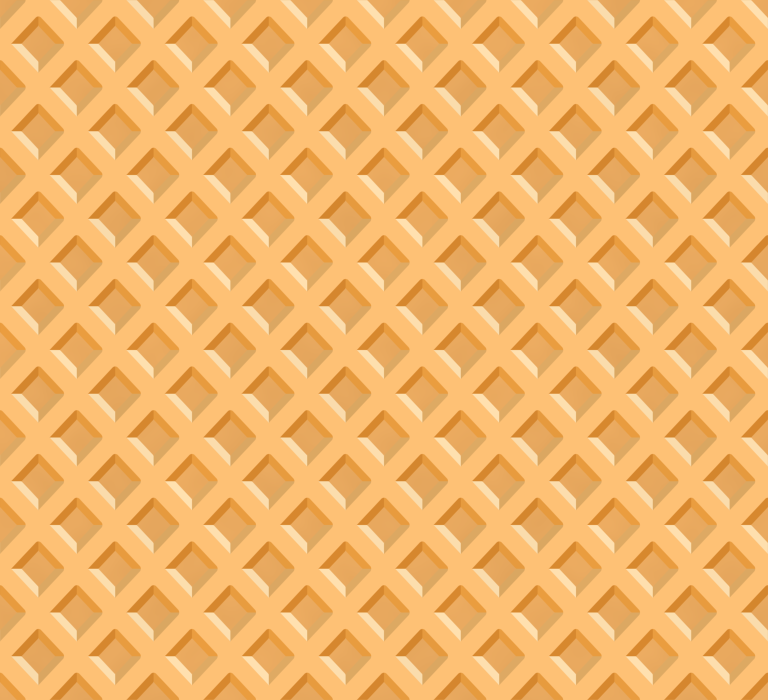
Reproduce this pattern procedurally as a Shadertoy shader.

```glsl
// Waffle surface: a staggered lattice of sunken diamond pockets in golden batter.
// Each pocket is a beveled diamond: four lit walls, split along its axes, around
// a flat floor. Layered sines and a per-pocket hash add a faint baked variation.

const vec2  CELLS        = vec2(10.0, 8.0);    // repeats across and down, two pockets each
const vec2  POCKET_HALF  = vec2(0.354, 0.331); // pocket half-diagonals, in cells
const float FLOOR_SCALE  = 0.62;               // floor size relative to the pocket
const float CORNER_ROUND = 0.20;               // rounding of the top and right corners
const float TINT_AMOUNT  = 0.012;              // brightness change between pockets
const float GRAIN_AMOUNT = 0.006;              // soft mottling of the floor

const vec3 RIDGE        = vec3(0.995, 0.755, 0.460);
const vec3 FLOOR_COLOR  = vec3(0.910, 0.660, 0.370);
const vec3 WALL_SHADOW  = vec3(0.840, 0.530, 0.180); // upper left
const vec3 WALL_AMBER   = vec3(0.910, 0.610, 0.245); // upper right
const vec3 WALL_LIGHT   = vec3(0.990, 0.870, 0.680); // lower left
const vec3 WALL_TAN     = vec3(0.865, 0.660, 0.385); // lower right

float hash(vec2 id) {
    return fract(sin(dot(id, vec2(127.1, 311.7))) * 4375.85);
}

float mottling(vec2 p) {
    return sin(p.x * 9.0 + 2.0 * sin(p.y * 5.0)) * 0.6
         + sin(p.y * 17.0 + 1.5 * sin(p.x * 11.0)) * 0.4;
}

// Unit square distance with a corner radius
float roundedSquare(vec2 p, float radius) {
    vec2 d = abs(p) - 1.0 + radius;
    return length(max(d, 0.0)) + min(max(d.x, d.y), 0.0) - radius;
}

// Offset from the nearest pocket centre in xy, pocket identity in zw
vec4 nearestPocket(vec2 cell) {
    vec2 a = fract(cell) - 0.5;
    vec2 b = fract(cell + 0.5) - 0.5;
    bool centred = abs(a.x) + abs(a.y) < abs(b.x) + abs(b.y);
    return centred ? vec4(a, floor(cell)) : vec4(b, floor(cell + 0.5) + 53.0);
}

void mainImage(out vec4 fragColor, in vec2 fragCoord) {
    vec2 cell = fragCoord / iResolution.xy * CELLS;
    vec4 pocket = nearestPocket(cell);

    // Pocket space: q is the diamond, side is the same shape turned to a square
    vec2 q = pocket.xy / POCKET_HALF;
    vec2 side = vec2(q.x + q.y, q.x - q.y);
    vec2 pixel = CELLS / (iResolution.xy * POCKET_HALF);
    float soft = 0.75 * length(pixel);

    // Walls meet along the horizontal and vertical axes
    vec2 axis = smoothstep(-0.75 * pixel, 0.75 * pixel, q);
    vec3 upper = mix(WALL_SHADOW, WALL_AMBER, axis.x);
    vec3 lower = mix(WALL_LIGHT, WALL_TAN, axis.x);
    vec3 color = mix(lower, upper, axis.y);

    // Flat floor, slightly darker toward the lower right
    vec3 base = FLOOR_COLOR * (1.0 - 0.012 * side.y);
    base += GRAIN_AMOUNT * mottling(cell);
    float floorDist = max(abs(side.x), abs(side.y)) - FLOOR_SCALE;
    color = mix(base, color, smoothstep(-soft, soft, floorDist));
    color *= 1.0 + TINT_AMOUNT * (2.0 * hash(pocket.zw) - 1.0);

    // Ridges; left and bottom corners stay sharp
    float radius = side.x > 0.0 ? CORNER_ROUND : 0.0;
    float rim = roundedSquare(side, radius);
    color = mix(color, RIDGE, smoothstep(-soft, soft, rim));

    fragColor = vec4(color, 1.0);
}
```
